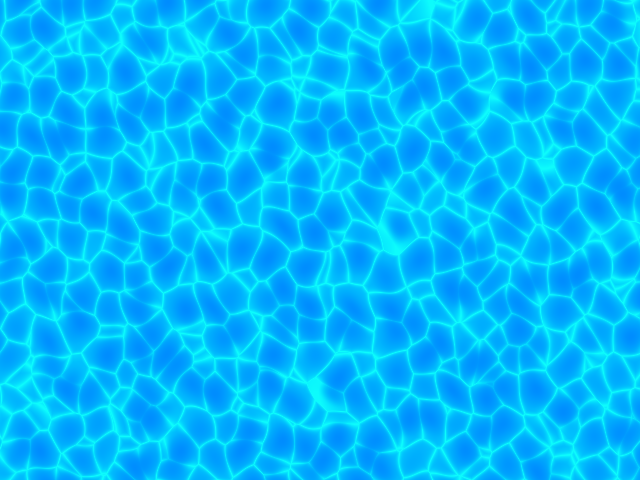
Write a Shadertoy shader that draws this texture.

```glsl
const vec3 DEEP_BLUE = vec3(0.0, 0.55, 0.995);
const vec3 BRIGHT_CYAN = vec3(0.0, 0.985, 0.99);
const vec2 CELLS_PER_HEIGHT = vec2(16.6, 14.8);
const float JITTER = 0.86;

vec3 hash33(vec3 p) {
    p = fract(p * vec3(0.1031, 0.1030, 0.0973));
    p += dot(p, p.yxz + 33.33);
    return fract((p.xxy + p.yxx) * p.zyx);
}

// Distances to the nearest and second nearest cell seed
vec2 seedDistances(vec3 p) {
    vec3 cell = floor(p);
    vec3 local = p - cell;
    vec2 nearest = vec2(9.0);
    for (int z = -1; z <= 1; z++)
    for (int y = -1; y <= 1; y++)
    for (int x = -1; x <= 1; x++) {
        vec3 offset = vec3(x, y, z);
        vec3 seed = mix(vec3(0.5), hash33(cell + offset + 50.0), JITTER);
        vec3 toSeed = offset + seed - local;
        float d = dot(toSeed, toSeed);
        nearest.y = min(nearest.y, max(nearest.x, d));
        nearest.x = min(nearest.x, d);
    }
    return sqrt(nearest);
}

// Gentle bending that curves the cell walls
vec2 ripple(vec2 p, float amount) {
    p += amount * sin(p.yx * 2.3 + vec2(0.7, 2.1));
    return p + 0.6 * amount * sin(p.yx * 4.1 + p * 1.3);
}

// Light gathers on walls, strongest far from the seeds
float caustic(vec2 seeds, float sharpness) {
    float wall = exp(-sharpness * (seeds.y - seeds.x));
    float strength = smoothstep(0.22, 0.65, seeds.x);
    float body = 0.42 * smoothstep(0.0, 0.85, seeds.x);
    return clamp(body + 0.64 * wall * strength, 0.0, 1.0);
}

void mainImage(out vec4 fragColor, in vec2 fragCoord) {
    vec2 uv = fragCoord / iResolution.y;
    vec2 p = ripple(uv * CELLS_PER_HEIGHT, 0.09);

    // Tilted slice through a solid foam gives crisp and blurred walls
    vec3 slice = vec3(p, dot(p, vec2(0.31, 0.23)));
    float light = caustic(seedDistances(slice), 11.0);

    vec3 color = mix(DEEP_BLUE, BRIGHT_CYAN, light);
    color.r += 0.05 * light * light * light;
    fragColor = vec4(color, 1.0);
}
```
